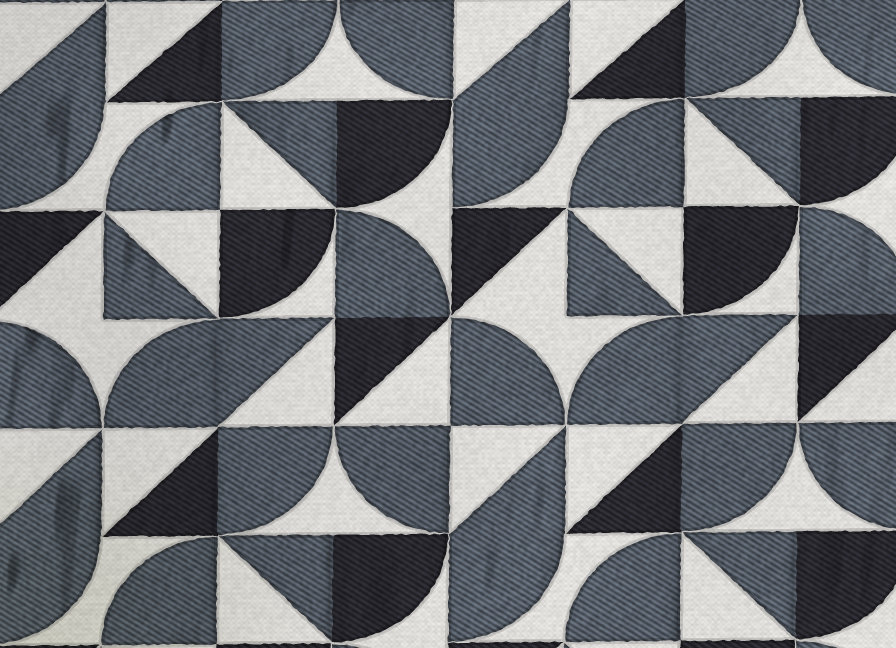
Reproduce this pattern procedurally as a Shadertoy shader.

```glsl
// Woven geometric cloth: quarter discs and half-square triangles in slate and
// black on off-white. A 4 x 4 block of coded tiles repeats over the grid, then
// twill, plain weave, sunken edges and vertical puckers are laid on top.

#define CELLS vec2(7.73, 5.97)          // tiles across and down the canvas
#define SHIFT vec2(0.084, 0.05)         // tile offset at the upper left
#define SKEW vec2(0.05, 0.06)           // slight tilt of the cloth
#define THREADS 22.0                    // threads per tile
#define SLATE vec3(0.322, 0.352, 0.392)
#define BLACK vec3(0.158, 0.154, 0.180)
#define COTTON vec3(0.868, 0.860, 0.848)
#define TWILL 0.24                      // contrast of the diagonal ribs
#define RIM 0.028                       // width of the sunken edges, in tiles
#define PUCKER 0.38                     // depth of the creases

// Tile code: bit 0 right corner, bit 1 bottom corner, bit 2 disc, bit 3 black
const int TILES[16] = int[16](3, 11, 4, 5,
                              4, 7, 1, 12,
                              8, 2, 12, 6,
                              6, 7, 0, 8);

float hash(vec2 p) {
    p = fract(p * vec2(0.1031, 0.1137));
    p += dot(p, p.yx + 33.33);
    return fract((p.x + p.y) * p.x * 57.0);
}

float noise(vec2 p) {
    vec2 i = floor(p), f = fract(p);
    f = f * f * (3.0 - 2.0 * f);
    return mix(mix(hash(i), hash(i + vec2(1, 0)), f.x),
               mix(hash(i + vec2(0, 1)), hash(i + vec2(1, 1)), f.x), f.y);
}

// Canvas position (y down) to tile grid; the first row is a little shorter
vec2 toGrid(vec2 uv) {
    vec2 g = uv * CELLS + SHIFT + SKEW * uv.yx;
    g.y -= 0.08 * max(1.0 - g.y, 0.0);
    return g;
}

// x: inside a dark shape, y: that shape is black
vec2 motif(vec2 g) {
    ivec2 cell = ivec2(mod(floor(g), 4.0));
    int code = TILES[cell.y * 4 + cell.x];
    vec2 q = fract(g);
    if ((code & 1) != 0) q.x = 1.0 - q.x;
    if ((code & 2) != 0) q.y = 1.0 - q.y;
    float reach = (code & 4) != 0 ? length(q) : q.x + q.y;
    float ink = step(reach, 0.99);
    return vec2(ink, (code & 8) != 0 ? ink : 0.0);
}

void mainImage(out vec4 fragColor, in vec2 fragCoord) {
    vec2 uv = fragCoord / iResolution.xy;
    uv.y = 1.0 - uv.y;
    vec2 g = toGrid(uv);

    // Threads make the outlines slightly ragged
    vec2 ragged = 0.014 * (vec2(noise(g * 24.0), noise(g * 24.0 + 71.0)) - 0.5);

    // Smoothed coverage over one pixel
    vec2 cover = vec2(0.0);
    for (int i = 0; i < 16; i++) {
        vec2 offset = (vec2(i % 4, i / 4) - 1.5) / 4.0;
        cover += motif(toGrid(uv + offset / iResolution.xy) + ragged) / 16.0;
    }

    // Closeness to an outline, from a ring of samples
    float around = 0.0;
    for (int i = 0; i < 12; i++) {
        float a = float(i) * 6.2832 / 12.0;
        around += motif(g + RIM * vec2(cos(a), sin(a))).x / 12.0;
    }
    float rim = 4.0 * around * (1.0 - around);

    // Twill ribs and plain weave, faded out when finer than the pixels
    float detail = 1.0 - smoothstep(0.4, 0.6, THREADS * CELLS.x / iResolution.x);
    float rib = sin(6.2832 * THREADS * dot(g, vec2(-0.55, 0.84)));
    vec2 weft = sin(6.2832 * THREADS * g);
    float grain = noise(g * THREADS * 1.6) - 0.5;
    float twill = detail * (TWILL * rib + 0.22 * grain);
    float plain = detail * (0.025 * weft.x * weft.y + 0.012 * weft.y + 0.07 * grain);

    // Vertical creases, stronger toward the left, and dips at the column seams
    float drift = noise(g * vec2(0.8, 0.9) + 9.0);
    float crease = smoothstep(0.62, 0.92, noise(g * vec2(8.0, 1.7) + vec2(0.6 * g.y, 4.0)));
    crease *= mix(1.0, 0.35, smoothstep(0.1, 0.5, uv.x)) * smoothstep(0.2, 0.7, drift);
    float seam = exp(-abs(fract(g.x + 0.53) - 0.5) / 0.035);
    seam *= 0.4 + 0.6 * noise(vec2(floor(g.x + 0.5), g.y) * 1.7);

    // Combine yarn colours, relief and light
    vec3 yarn = mix(SLATE, BLACK, cover.y / max(cover.x, 0.001));
    yarn *= (1.0 + twill) * (1.0 - PUCKER * crease) * (1.0 - 0.26 * seam);
    yarn *= (1.0 - 0.28 * rim) * (0.91 + 0.16 * drift);
    vec3 cotton = COTTON * (1.0 + plain) * (1.0 - 0.16 * rim) * (0.97 + 0.05 * drift);
    vec3 color = mix(cotton, yarn, cover.x);
    float corner = smoothstep(0.45, 0.0, length(uv - vec2(0.0, 1.0)));
    color *= 1.0 - corner * vec3(0.06, 0.05, 0.09);
    color *= 0.95 + 0.06 * smoothstep(0.0, 0.4, uv.x);

    fragColor = vec4(color, 1.0);
}
```
